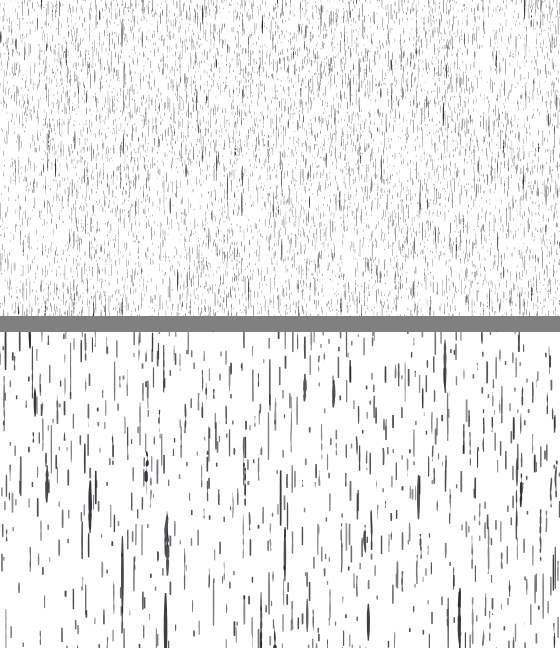
Top: the whole. Bottom: its middle third, enlarged.
A Shadertoy shader for this texture:

```glsl
// Fine vertical ink streaks on white paper, like dry bristle marks or rain.
// Three layers of jittered cells (specks, hairlines, bold strokes) each hold
// at most one streak per cell; a slow noise field makes the density uneven.

const vec3 PAPER = vec3(1.0);
const vec3 INK = vec3(0.09, 0.10, 0.12);

float hash(vec2 p) {
    vec3 q = fract(vec3(p.xyx) * vec3(0.1031, 0.1030, 0.0973));
    q += dot(q, q.yzx + 33.33);
    return fract((q.x + q.y) * q.z);
}

float valueNoise(vec2 p) {
    vec2 cell = floor(p);
    vec2 f = fract(p);
    f = f * f * (3.0 - 2.0 * f);
    float low = mix(hash(cell), hash(cell + vec2(1.0, 0.0)), f.x);
    float high = mix(hash(cell + vec2(0.0, 1.0)), hash(cell + 1.0), f.x);
    return mix(low, high, f.y);
}

// Share of a pixel-wide window at offset d covered by a bar of given half size
float barCoverage(float d, float halfSize, float pixel) {
    float left = max(d - 0.5 * pixel, -halfSize);
    float right = min(d + 0.5 * pixel, halfSize);
    return clamp((right - left) / pixel, 0.0, 1.0);
}

// One streak: tapered, with a wandering axis and gaps set by raggedness
float streak(vec2 d, vec2 halfSize, float taper, float ragged, float id, float pixel) {
    float along = clamp(abs(d.y) / halfSize.y, 0.0, 1.0);
    float grain = valueNoise(vec2(id * 913.0, d.y * 190.0 + 50.0));
    float wander = valueNoise(vec2(id * 571.0, d.y * 70.0 + 20.0)) - 0.5;
    float halfWidth = halfSize.x * (1.0 - taper * along * along);
    halfWidth *= mix(1.0, smoothstep(0.1, 0.55, grain), ragged);
    float across = d.x + wander * halfSize.x * ragged * 1.4;
    return barCoverage(across, halfWidth, pixel) * barCoverage(d.y, halfSize.y, pixel);
}

// Paper left showing through a layer of streaks; ranges are (least, most)
float streakLayer(vec2 p, vec2 cellSize, vec2 widths, vec2 lengths, vec2 tones,
                  float chance, float taper, float seed, float pixel) {
    float showing = 1.0;
    float column = floor(p.x / cellSize.x);
    for (int i = -1; i <= 1; i++) {
        float col = column + float(i);
        float shift = hash(vec2(col + 40.0, seed));
        float row = floor(p.y / cellSize.y + shift);
        vec2 id = vec2(col + 40.0, row + 10.0) + seed * 17.0;

        float len = mix(lengths.x, lengths.y, pow(hash(id + 201.0), 2.0));
        float wide = mix(widths.x, widths.y, hash(id + 302.0));
        float tone = mix(tones.x, tones.y, hash(id + 403.0));
        float ragged = smoothstep(0.3, 1.0, hash(id + 504.0));

        vec2 center;
        center.x = (col + hash(id + 605.0)) * cellSize.x;
        center.y = (row - shift) * cellSize.y
                 + mix(0.5 * len, cellSize.y - 0.5 * len, hash(id + 706.0));

        float density = valueNoise(center * vec2(10.0, 5.0) + 7.0);
        float present = step(hash(id), chance * (0.65 + 0.7 * density));
        float mark = streak(p - center, 0.5 * vec2(wide, len), taper, ragged,
                            hash(id + 807.0), pixel);
        showing *= 1.0 - present * tone * mark;
    }
    return showing;
}

void mainImage(out vec4 fragColor, in vec2 fragCoord) {
    float pixel = 1.0 / iResolution.y;
    vec2 p = fragCoord * pixel;

    // Short specks and dashes
    float showing = streakLayer(p, vec2(0.006, 0.030), vec2(0.0012, 0.0020),
                                vec2(0.004, 0.024), vec2(0.45, 0.80), 0.48, 0.1, 1.0, pixel);
    // Long hairlines
    showing *= streakLayer(p, vec2(0.008, 0.075), vec2(0.0012, 0.0021),
                           vec2(0.015, 0.060), vec2(0.45, 0.85), 0.55, 0.2, 2.0, pixel);
    // Sparse bold strokes
    showing *= streakLayer(p, vec2(0.030, 0.110), vec2(0.0022, 0.0042),
                           vec2(0.028, 0.085), vec2(0.65, 0.95), 0.28, 0.6, 3.0, pixel);

    fragColor = vec4(mix(INK, PAPER, showing), 1.0);
}
```
